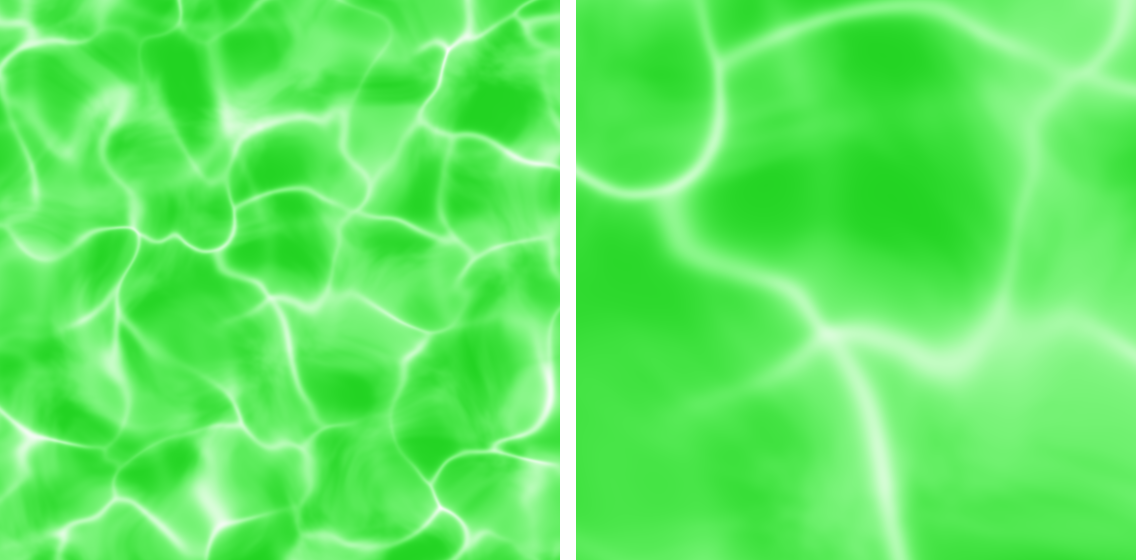
Left: the whole. Right: its middle third, enlarged.
This texture is drawn by a three.js fragment shader. Its source:

```glsl
varying vec2 vUv;

const float CELLS = 5.2;
const float DEEP_TONE = 0.055;
const float DARKEST_TONE = 0.12;

vec2 hash2(vec2 p) {
  vec2 q = vec2(dot(p, vec2(127.1, 311.7)), dot(p, vec2(269.5, 183.3)));
  return fract(sin(q) * 43758.545);
}

vec2 rotate(vec2 p, float angle) {
  float c = cos(angle);
  float s = sin(angle);
  return vec2(c * p.x - s * p.y, s * p.x + c * p.y);
}

// Gradient noise, about -0.6 to 0.6
float cornerSlope(vec2 cell, vec2 corner, vec2 f) {
  float angle = 6.28318 * hash2(cell + corner).x;
  return dot(vec2(cos(angle), sin(angle)), f - corner);
}

float gradientNoise(vec2 p) {
  vec2 cell = floor(p);
  vec2 f = fract(p);
  vec2 u = f * f * f * (f * (f * 6.0 - 15.0) + 10.0);
  float low = mix(cornerSlope(cell, vec2(0.0, 0.0), f),
                  cornerSlope(cell, vec2(1.0, 0.0), f), u.x);
  float high = mix(cornerSlope(cell, vec2(0.0, 1.0), f),
                   cornerSlope(cell, vec2(1.0, 1.0), f), u.x);
  return mix(low, high, u.y);
}

float fbm(vec2 p) {
  float sum = 0.0;
  float amplitude = 1.0;
  for (int i = 0; i < 4; i++) {
    sum += amplitude * gradientNoise(p);
    p = rotate(p, 0.9) * 2.03 + vec2(13.7, 5.1);
    amplitude *= 0.42;
  }
  return sum;
}

vec2 warp(vec2 p, float frequency, float amount) {
  vec2 q = rotate(p, 0.6) * frequency;
  return p + amount * vec2(gradientNoise(q + 3.7), gradientNoise(q + 41.3));
}

// Smooth ridges between jittered cells: 0 inside, about 0.5 on a border
float cellRidges(vec2 p, float sharpness) {
  vec2 cell = floor(p);
  float total = 0.0;
  float totalSquares = 0.0;
  for (int y = -1; y <= 1; y++) {
    for (int x = -1; x <= 1; x++) {
      vec2 neighbour = cell + vec2(float(x), float(y));
      vec2 offset = neighbour + 0.1 + 0.8 * hash2(neighbour) - p;
      float weight = exp(-sharpness * dot(offset, offset));
      total += weight;
      totalSquares += weight * weight;
    }
  }
  return 1.0 - totalSquares / (total * total);
}

float softMax(float a, float b, float blend) {
  return 0.5 * (a + b + sqrt((a - b) * (a - b) + blend * blend));
}

// Pale tones keep nearly full green while red and blue rise together
vec3 waterColour(float tone) {
  float green = 0.99 - 0.25 * pow(1.0 - tone, 3.0);
  return vec3(tone, green, tone);
}

void main() {
  vec2 p = vUv * CELLS + vec2(7.0, 3.0);
  vec2 bent = warp(warp(p, 0.9, 0.6), 2.3, 0.18);

  // Bright caustic threads with a soft halo
  float strength = smoothstep(-0.4, 0.45, gradientNoise(p * 1.1 + 23.0));
  float threads = cellRidges(bent, 21.0) * mix(0.2, 1.05, strength);
  float halo = cellRidges(bent, 6.0);

  // Blurred bands and clouds below the surface
  vec2 depth = warp(p * 0.95 + 31.4, 0.8, 0.9);
  float bands = cellRidges(depth, 6.5);
  float clouds = smoothstep(-0.45, 0.45, fbm(warp(p, 1.2, 0.6) * 1.2 + 57.0));

  float tone = DEEP_TONE + 0.26 * clouds + 0.2 * halo + 0.22 * bands + 0.72 * threads;
  tone = softMax(tone, DARKEST_TONE, 0.05);
  gl_FragColor = vec4(waterColour(min(tone, 0.96)), 1.0);
}
```
